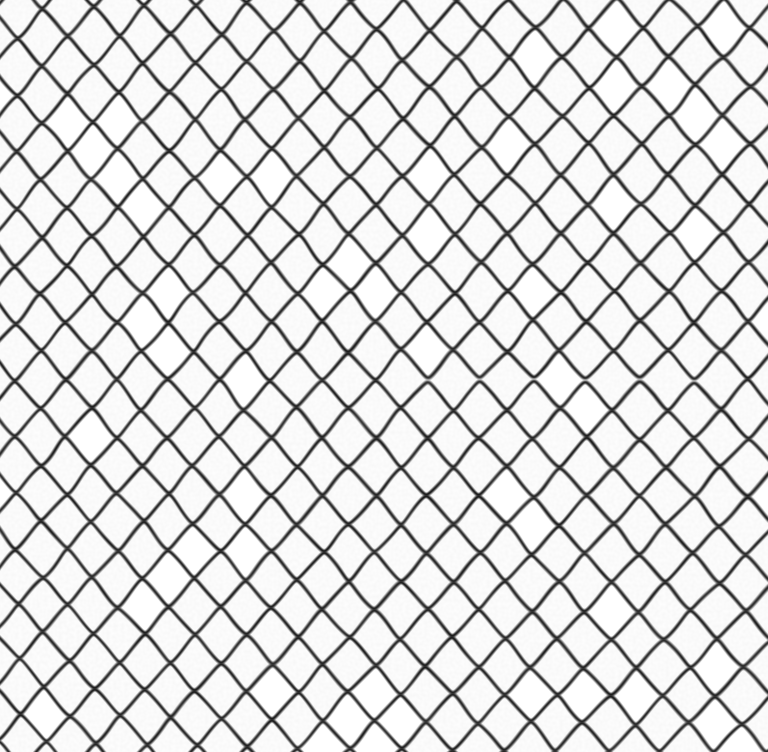
Reproduce this pattern procedurally as a WebGL 1 fragment shader.

```glsl
precision highp float;
uniform vec2 u_resolution;

float hash(vec2 p) {
  return fract(sin(dot(p, vec2(127.1, 311.7))) * 4375.85);
}

vec2 randomDirection(vec2 p) {
  float angle = 6.2832 * hash(p);
  return vec2(cos(angle), sin(angle));
}

float gradientNoise(vec2 p) {
  vec2 i = floor(p);
  vec2 f = fract(p);
  vec2 w = f * f * f * (f * (f * 6.0 - 15.0) + 10.0);
  vec2 e = vec2(1.0, 0.0);
  float low = mix(dot(randomDirection(i), f),
                  dot(randomDirection(i + e.xy), f - e.xy), w.x);
  float high = mix(dot(randomDirection(i + e.yx), f - e.yx),
                   dot(randomDirection(i + e.xx), f - e.xx), w.x);
  return mix(low, high, w.y);
}

// Canvas position (y down) to mesh columns and rows, with uneven stretch
vec2 meshCoordinates(vec2 p) {
  float below = max(p.y - 0.5, 0.0);
  float above = max(0.5 - p.y, 0.0);
  float column = (p.x - 0.0195) * (14.94 - 0.566 * (p.x - 0.488))
               + 1.2 * below * below * (p.x - 0.488) - 0.1 * above;
  float rowsDown = 12.79 + 0.42 * (1.0 - p.x) * (1.0 - p.x) + 0.7 * below;
  vec2 mesh = vec2(column, 6.0 + (p.y - 0.5053) * rowsDown);
  return mesh + 0.06 * vec2(gradientNoise(mesh * 1.1 + 3.7),
                            gradientNoise(mesh * 1.1 + 41.3));
}

// Nearest knot of the staggered grid, which has two knots per period
vec2 nearestKnot(vec2 mesh) {
  vec2 diagonal = floor(vec2(mesh.x + mesh.y, mesh.x - mesh.y) + 0.5);
  return 0.5 * vec2(diagonal.x + diagonal.y, diagonal.x - diagonal.y);
}

// Two rounded bends, one above and one below, touching at each knot
float wireInk(vec2 mesh, float softness) {
  vec2 knot = nearestKnot(mesh);
  vec2 q = mesh - knot;
  float looseRow = step(abs(knot.y - 6.0), 0.1)
                 * step(7.5, knot.x) * step(knot.x, 13.5);
  float gap = 0.02 + 0.02 * looseRow;
  float arc = sqrt(q.x * q.x + 0.0036);
  float steepness = (0.25 - gap) / 0.1971;
  float bend = steepness * (arc - 0.06) + gap;
  float slope = 1.1 * steepness * q.x / arc;
  vec2 distances = abs(vec2(q.y - bend, q.y + bend))
                 * 0.0755 / sqrt(1.0 + slope * slope);
  vec2 ink = 1.0 - smoothstep(0.0, softness, distances);
  float strength = 0.9 + 0.1 * gradientNoise(mesh * 2.3 + 17.0);
  ink *= strength;
  return 1.0 - (1.0 - ink.x) * (1.0 - ink.y);
}

void main() {
  vec2 p = gl_FragCoord.xy / u_resolution;
  p.y = 1.0 - p.y;
  vec2 mesh = meshCoordinates(p);

  // Faintly grained openings, a few of them clean white
  vec2 cell = floor(vec2(mesh.x + mesh.y, mesh.x - mesh.y));
  float clean = step(0.85, hash(cell + 9.0));
  float grain = 0.018 * gradientNoise(p * vec2(210.0, 206.0));
  float paper = mix(0.982 + grain, 1.0, clean);

  // Soft dark wire
  float ink = wireInk(mesh, max(0.0043, 1.5 / u_resolution.x));
  gl_FragColor = vec4(vec3(mix(paper, 0.07, ink)), 1.0);
}
```
